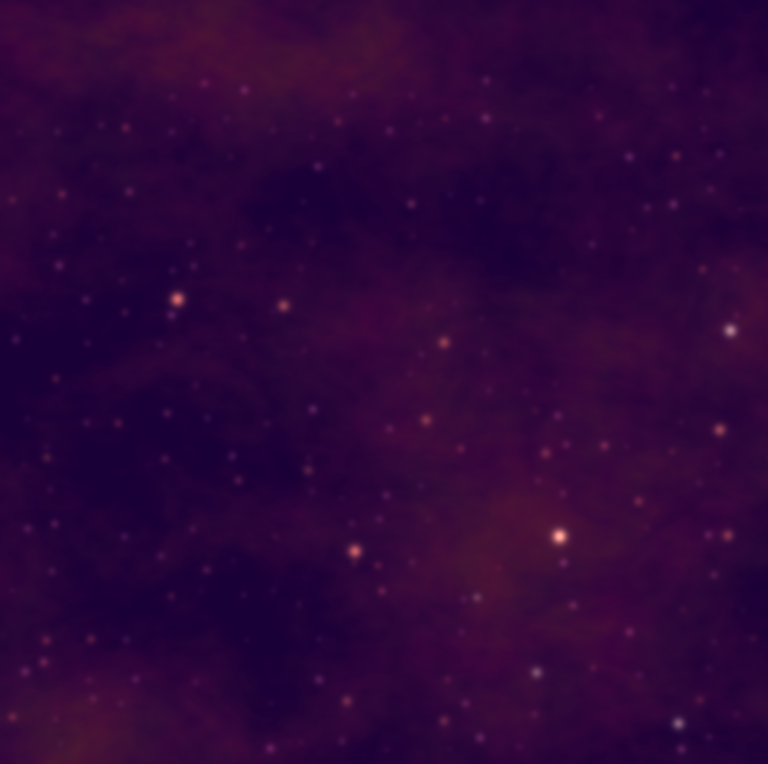
Give the GLSL for this texture, as a WebGL 1 fragment shader.

```glsl
precision highp float;
// Dark violet nebula with mottled wine-red clouds, small orange stars and faint pink star dust.

uniform vec2 u_resolution;

// Cloud colours and strength
const vec3 VOID_VIOLET = vec3(0.112, 0.0, 0.215);
const vec3 CLOUD_PLUM = vec3(0.215, 0.032, 0.232);
const vec3 CLOUD_WINE = vec3(0.32, 0.088, 0.205);
const vec3 HUE_SHIFT = vec3(0.035, -0.035, 0.02);
const float CLOUD_MEAN = 0.33;
const float CLOUD_LEVEL = 0.30;
const float CLOUD_GAIN = 1.32;
const float CLOUD_CONTRAST = 0.56;
const vec2 CLOUD_SCALE = vec2(3.6, 4.8);
const vec2 MOTTLE_SCALE = vec2(36.0, 44.0);
const float MOTTLE_CONTRAST = 0.13;
const int OCTAVES = 6;

// Star colours, grid cells per canvas height, share of filled cells, radius
const vec3 STAR_ORANGE = vec3(0.78, 0.44, 0.22);
const vec3 STAR_CREAM = vec3(0.82, 0.78, 0.58);
const vec3 DUST_PINK = vec3(0.55, 0.27, 0.36);
const vec3 DUST_RED = vec3(0.60, 0.25, 0.14);
const float STAR_CELLS = 6.0;
const float STAR_SHARE = 0.62;
const float STAR_RADIUS = 0.0085;
const float STAR_TOP = 0.64;
const float DUST_CELLS = 21.0;
const float DUST_SHARE = 0.45;
const float DUST_RADIUS = 0.0062;
const float DUST_LIGHT = 0.34;

float hash(vec2 p) {
  vec3 q = fract(vec3(p.xyx) * 0.1031);
  q += dot(q, q.yzx + 33.33);
  return fract((q.x + q.y) * q.z);
}

vec2 hash2(vec2 p) {
  return vec2(hash(p + 17.3), hash(p + 71.9));
}

float cornerSlope(vec2 corner, vec2 offset) {
  float angle = 6.2832 * hash(corner);
  return dot(vec2(cos(angle), sin(angle)), offset);
}

float gradientNoise(vec2 p) {
  vec2 i = floor(p);
  vec2 f = p - i;
  vec2 u = f * f * f * (f * (f * 6.0 - 15.0) + 10.0);
  vec2 e = vec2(1.0, 0.0);
  float low = mix(cornerSlope(i, f), cornerSlope(i + e.xy, f - e.xy), u.x);
  float high = mix(cornerSlope(i + e.yx, f - e.yx), cornerSlope(i + e.xx, f - e.xx), u.x);
  return mix(low, high, u.y);
}

float fbm(vec2 p) {
  float sum = 0.0;
  float amplitude = 0.6;
  for (int k = 0; k < OCTAVES; k++) {
    sum += amplitude * gradientNoise(p);
    p = mat2(1.9, 0.2, -0.2, 1.9) * p + 13.7;
    amplitude *= 0.62;
  }
  return sum;
}

// Soft elliptical glow
float glow(vec2 p, vec2 center, vec2 size) {
  vec2 d = (p - center) / size;
  return exp(-dot(d, d));
}

// Broad arrangement of the clouds, leaving a dark diagonal lane
float cloudLayout(vec2 p) {
  return 0.48 * glow(p, vec2(0.17, 0.91), vec2(0.28, 0.13))
       + 0.28 * glow(p, vec2(0.55, 0.94), vec2(0.28, 0.11))
       + 0.55 * glow(p, vec2(0.74, 0.25), vec2(0.25, 0.19))
       + 0.34 * glow(p, vec2(0.95, 0.58), vec2(0.20, 0.14))
       + 0.36 * glow(p, vec2(0.10, 0.03), vec2(0.24, 0.14))
       + 0.32 * glow(p, vec2(0.54, 0.50), vec2(0.18, 0.15));
}

vec3 cloudColor(float density) {
  vec3 color = mix(VOID_VIOLET, CLOUD_PLUM, clamp(density * 2.0, -0.12, 1.0));
  return mix(color, CLOUD_WINE, clamp(density * 2.0 - 1.0, 0.0, 1.1));
}

// One jittered star per filled cell, kept away from the cell edges
vec3 starLayer(vec2 p, float cells, float share, float radius, float top,
               vec3 tintA, vec3 tintB, float seed) {
  vec2 cell = floor(p * cells);
  vec2 key = cell + seed;
  vec2 center = (cell + 0.2 + 0.6 * hash2(key)) / cells;
  float present = step(hash(key + 5.1), share) * step(center.y, top);
  float power = hash(key + 29.7);
  float dist = length(p - center) / (radius * mix(0.7, 1.0, power));
  float light = exp(-dist * dist) + 0.06 * exp(-0.25 * dist * dist);
  vec3 tint = mix(tintA, tintB, smoothstep(0.5, 0.95, hash(key + 43.3)));
  return tint * light * present * mix(0.18, 1.0, power * power);
}

void main() {
  vec2 p = gl_FragCoord.xy / u_resolution.y;

  // Clouds
  vec2 warp = 0.06 * vec2(gradientNoise(p * 5.0 + 3.1), gradientNoise(p * 5.0 + 47.2));
  float density = 0.13 + cloudLayout(p + warp) + CLOUD_CONTRAST * fbm((p + warp) * CLOUD_SCALE + 21.4);
  density = CLOUD_LEVEL + CLOUD_GAIN * (density - CLOUD_MEAN);
  density += MOTTLE_CONTRAST * gradientNoise(p * MOTTLE_SCALE + 8.6);
  float hue = fbm(p * 9.0 + 63.2);
  vec3 color = cloudColor(density) + HUE_SHIFT * hue * clamp(density * 2.0, 0.0, 1.0);

  // Stars and dust
  color += DUST_LIGHT * starLayer(p, DUST_CELLS, DUST_SHARE, DUST_RADIUS, 0.9, DUST_PINK, DUST_RED, 101.0);
  color += starLayer(p, STAR_CELLS, STAR_SHARE, STAR_RADIUS, STAR_TOP, STAR_ORANGE, STAR_CREAM, 211.0);

  gl_FragColor = vec4(clamp(color, 0.0, 1.0), 1.0);
}
```
